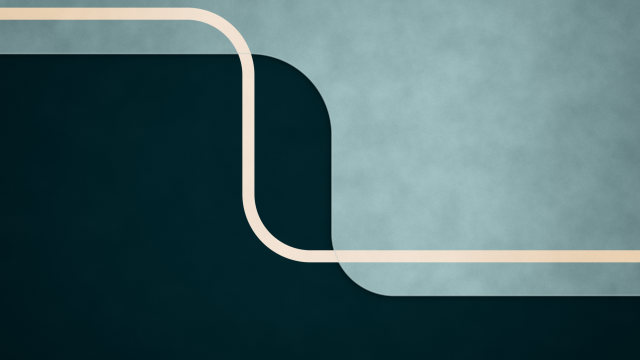
Write a Shadertoy shader that draws this background.

```glsl
// Dark teal and pale blue panels meeting in a rounded step, crossed by a cream ribbon.

float hash(vec2 p) {
    p = fract(p * vec2(0.1031, 0.1137));
    p += dot(p, p.yx + 33.33);
    return fract((p.x + p.y) * p.x * 91.7);
}

float noise(vec2 p) {
    vec2 i = floor(p), f = fract(p);
    f = f * f * (3.0 - 2.0 * f);
    return mix(mix(hash(i), hash(i + vec2(1, 0)), f.x),
               mix(hash(i + vec2(0, 1)), hash(i + vec2(1, 1)), f.x), f.y);
}

float fbm(vec2 p) {
    float sum = 0.0, amp = 0.5;
    for (int i = 0; i < 5; i++) {
        sum += amp * noise(p);
        p = mat2(1.6, 1.2, -1.2, 1.6) * p + 7.3;
        amp *= 0.58;
    }
    return sum;
}

// Signed distance to a quadrant below and left of the origin, with a rounded corner
float roundedCorner(vec2 p, float r) {
    vec2 q = p + r;
    return length(max(q, 0.0)) + min(max(q.x, q.y), 0.0) - r;
}

// Step curve falling from height "top" to "bottom" at x; negative below and left
float stepCurve(vec2 p, float x, float top, float bottom, float rTop, float rBottom) {
    return p.y > 0.5 ? roundedCorner(p - vec2(x, top), rTop)
                     : -roundedCorner(vec2(x, bottom) - p, rBottom);
}

void mainImage(out vec4 fragColor, in vec2 fragCoord) {
    vec2 p = fragCoord / iResolution.y;
    float px = 1.0 / iResolution.y;
    float edge = stepCurve(p, 0.921, 0.850, 0.178, 0.225, 0.174);
    float ribbon = abs(stepCurve(p, 0.690, 0.962, 0.288, 0.171, 0.173)) - 0.0168;

    // Pale panel: soft light right of centre, with mottled texture
    vec2 fromLight = p - vec2(1.15, 0.5);
    float falloff = length(fromLight * vec2(fromLight.x > 0.0 ? 1.3 : 0.7, 0.8));
    float mottle = fbm(p * 16.0) - 0.55;
    float grain = hash(floor(p * 432.0)) - 0.5;
    vec3 pale = mix(vec3(0.605, 0.73, 0.735), vec3(0.41, 0.52, 0.53),
                    smoothstep(0.1, 1.0, falloff));
    pale += 0.09 * mottle + 0.015 * grain;

    // Dark panel: gentle vignette and a shadow along its edge
    float vignette = smoothstep(0.3, 1.1, length((p - vec2(0.889, 0.5)) * vec2(0.9, 1.1)));
    vec3 dark = mix(vec3(0.004, 0.137, 0.16), vec3(0.0, 0.085, 0.105), vignette);
    dark += 0.015 * mottle + 0.004 * grain;
    dark *= 1.0 - 0.4 * exp(-abs(edge) / 0.008);

    vec3 color = mix(dark, pale, smoothstep(-px, px, edge) );

    // Ribbon, warmer towards both ends
    float warmth = smoothstep(0.25, 1.0, abs(p.x / 0.889 - 1.0));
    vec3 cream = mix(vec3(0.945, 0.885, 0.825), vec3(0.91, 0.81, 0.69), warmth);
    cream += 0.03 * mottle + 0.01 * grain;
    color = mix(color, cream, smoothstep(0.7 * px, -0.7 * px, ribbon));

    // Fine highlight on the rim of the pale panel
    float rim = 1.0 - smoothstep(0.0, 0.0015 + px, abs(edge - 0.0015));
    color = mix(color, vec3(0.72, 0.80, 0.79), 0.35 * rim);

    fragColor = vec4(color, 1.0);
}
```
